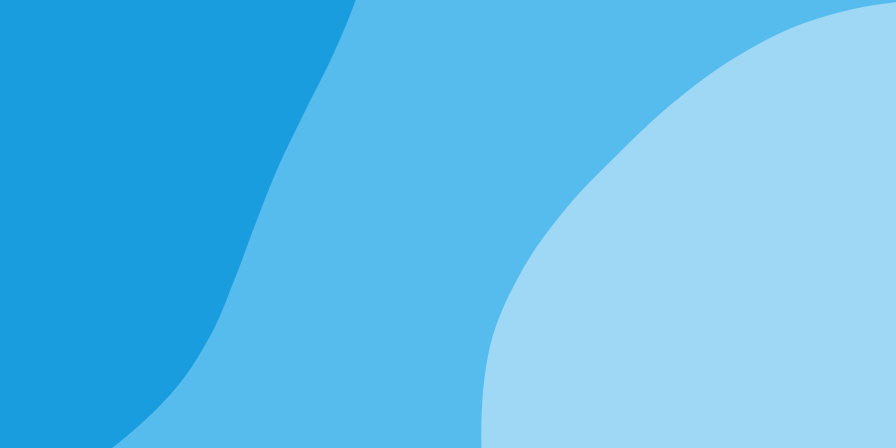
A Shadertoy shader for this background:

```glsl
// Flat blue background: a deep wavy band at the left and a pale rounded hill at the right.

const vec3 SKY_BLUE  = vec3(0.337, 0.735, 0.929);
const vec3 DEEP_BLUE = vec3(0.098, 0.616, 0.876);
const vec3 PALE_BLUE = vec3(0.618, 0.847, 0.960);

// Evenly spaced heights of each contour; the first and last only set the end slopes.
const int KNOTS = 11;
const float WAVE[KNOTS] = float[KNOTS](
    0.063, 0.250, 0.385, 0.469, 0.523, 0.570, 0.620, 0.680, 0.742, 0.794, 0.831);
const float HILL[KNOTS] = float[KNOTS](
    1.370, 1.075, 0.871, 0.771, 0.729, 0.723, 0.732, 0.770, 0.852, 1.005, 1.242);

// Catmull-Rom curve through the knots, with position running from 0 to 1.
float spline(float knots[KNOTS], float position) {
    float span = float(KNOTS - 3);
    float x = clamp(position, 0.0, 1.0) * span;
    int i = int(min(floor(x), span - 1.0));
    float f = x - float(i);
    float a = knots[i], b = knots[i + 1], c = knots[i + 2], d = knots[i + 3];
    return b + 0.5 * f * (c - a + f * (2.0 * a - 5.0 * b + 4.0 * c - d
                 + f * (3.0 * (b - c) + d - a)));
}

// Coverage of the region where field is positive, smoothed over one pixel.
float coverage(float field) {
    float slope = length(vec2(dFdx(field), dFdy(field)));
    return clamp(field / max(slope, 1e-6) + 0.5, 0.0, 1.0);
}

void mainImage(out vec4 fragColor, in vec2 fragCoord) {
    // Canvas units: two wide, one high.
    vec2 p = fragCoord / iResolution.xy * vec2(2.0, 1.0);

    // The wave bounds x along the height of the canvas.
    float wave = spline(WAVE, p.y) - p.x;

    // The hill is a contour over the rising diagonal.
    float along = (p.x + p.y - 1.074) / 1.921;
    float hill = p.x - p.y - spline(HILL, along);

    vec3 color = mix(SKY_BLUE, DEEP_BLUE, coverage(wave));
    color = mix(color, PALE_BLUE, coverage(hill));
    fragColor = vec4(color, 1.0);
}
```
